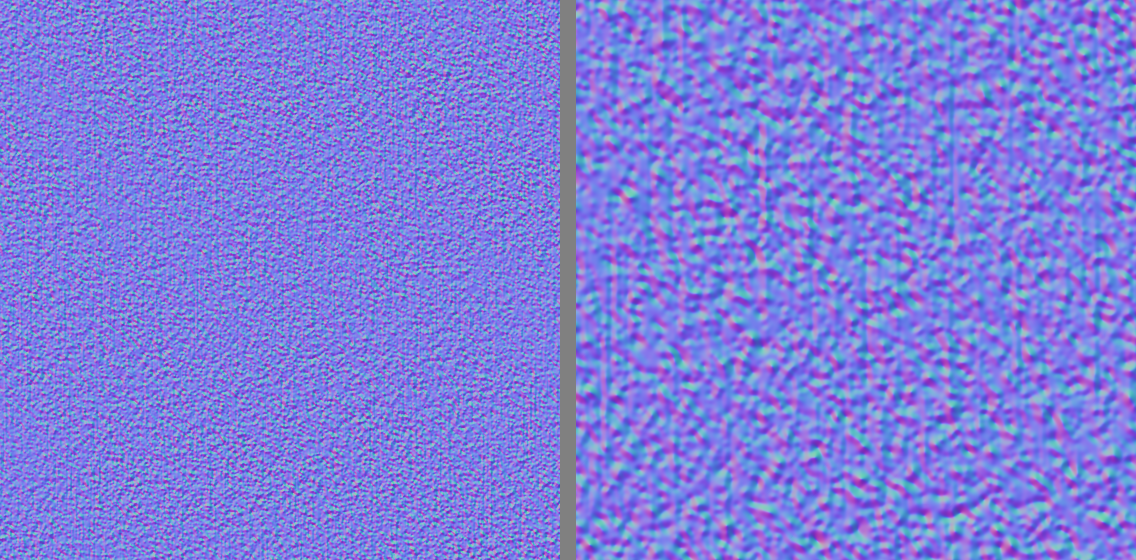
Left, the full canvas; right, a detail of the centre.
Give the GLSL for this texture map, as a Shadertoy shader.

```glsl
// Tangent-space normal map of a rough, finely grained plaster surface.
// Scattered Gaussian bumps give exact slopes: slanted grains, fine grit and
// faint upright streaks are summed, then turned into a normal and coloured.

const float GRAIN_TILT = -0.74;                 // radians, falls to the right
const vec2  GRAIN_CELLS = vec2(140.0, 186.0);   // along and across the grain
const vec2  GRIT_CELLS = vec2(210.0);
const vec2  STREAK_CELLS = vec2(235.0, 9.0);
const vec3  COLOR_BASE = vec3(0.495, 0.495, 0.58);
const vec3  COLOR_GAIN = vec3(0.305, 0.355, 0.345);
const float SHARPNESS = 4.0;

// Three random values in 0..1 for a grid cell.
vec3 hash3(vec2 cell, float seed) {
    vec3 q = fract(vec3(cell.xyx + seed) * vec3(0.1031, 0.1030, 0.0973));
    q += dot(q, q.yxz + 33.33);
    return fract((q.xxy + q.yzz) * q.zyx);
}

// Slope of cellular noise: one jittered bump or dent in each cell.
// Squaring the height leaves many flat cells between a few strong ones.
vec2 bumpSlope(vec2 p, float sharpness, float seed) {
    vec2 cell = floor(p);
    vec2 slope = vec2(0.0);
    for (int j = -1; j <= 1; j++) {
        for (int i = -1; i <= 1; i++) {
            vec2 id = cell + vec2(float(i), float(j));
            vec3 rnd = hash3(id, seed);
            vec2 d = p - id - rnd.xy;
            float h = 2.0 * rnd.z - 1.0;
            float height = 1.29 * h * abs(h);
            slope -= 2.0 * sharpness * height * d * exp(-sharpness * dot(d, d));
        }
    }
    return slope;
}

// Bumps stretched along a tilted axis, with the slope turned back upright.
vec2 tiltedSlope(vec2 uv, float angle, vec2 cells, float seed) {
    float c = cos(angle), s = sin(angle);
    mat2 turn = mat2(c, -s, s, c);
    vec2 slope = bumpSlope(turn * uv * cells + 300.0, SHARPNESS, seed);
    return transpose(turn) * (slope * cells / cells.y);
}

// Broad, soft patches of rougher and smoother surface.
float roughness(vec2 uv) {
    float waves = sin(7.0 * uv.x + 9.0 * uv.y + 1.5 * sin(5.0 * uv.x) + 2.4);
    waves += 0.7 * sin(13.0 * uv.y - 6.0 * uv.x + 2.0 * sin(8.0 * uv.y));
    waves += 0.5 * sin(23.0 * uv.x + 17.0 * uv.y + 1.0);
    return 1.0 + 0.11 * waves;
}

// Encodes a slope as a normal colour, with green pointing down.
vec3 normalColor(vec2 slope) {
    vec3 n = normalize(vec3(-slope.x, slope.y, 1.0));
    return COLOR_BASE + COLOR_GAIN * n;
}

void mainImage(out vec4 fragColor, in vec2 fragCoord) {
    vec2 uv = fragCoord / iResolution.y;

    // Slanted grains and finer grit
    vec2 slope = 0.68 * tiltedSlope(uv, GRAIN_TILT, GRAIN_CELLS, 3.0);
    slope += 0.40 * bumpSlope(uv * GRIT_CELLS, SHARPNESS, 17.0);
    slope *= roughness(uv);

    // Upright streaks lean only sideways
    slope.x += 0.22 * bumpSlope(uv * STREAK_CELLS, SHARPNESS, 41.0).x;

    fragColor = vec4(normalColor(slope), 1.0);
}
```
